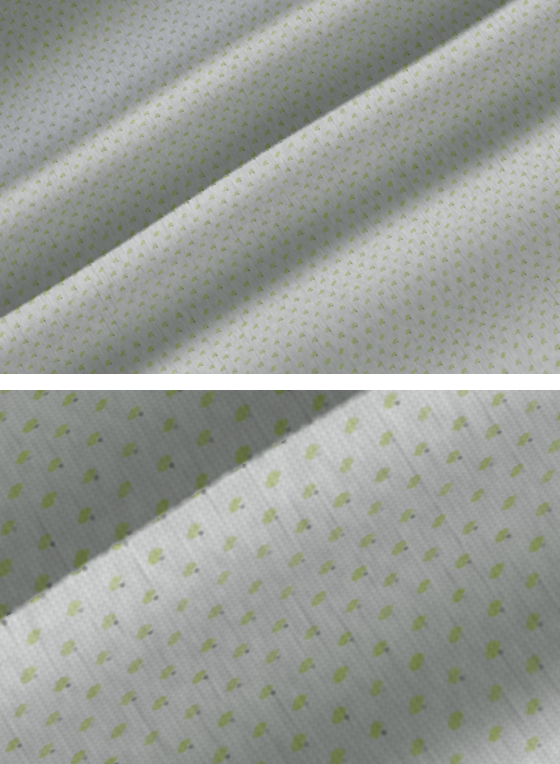
Top, the full canvas; bottom, a detail of the centre.
This texture is drawn by a WebGL 2 fragment shader. Its source:

```glsl
#version 300 es
precision highp float;

uniform vec2 u_resolution;
out vec4 outColor;

const float FOLD_SLOPE = 0.62;
const float GRAIN_SLOPE = 0.66;               // slope of the knitted rows
const float CREST = 0.15;                     // height of the overlapping fold edge
const vec2 DOT_PITCH = vec2(0.042, 0.0245);   // along and across the rows
const vec2 STITCH_PITCH = vec2(0.0060, 0.0050);
const vec3 DARK_TINT = vec3(0.985, 1.015, 0.985);
const vec3 LIGHT_TINT = vec3(0.99, 1.00, 1.00);
const vec3 COOL_TINT = vec3(0.98, 1.00, 1.02);
const vec3 DARK_DYE = vec3(0.89, 0.96, 0.58);
const vec3 LIGHT_DYE = vec3(0.88, 0.92, 0.68);
const vec3 FADED_DYE = vec3(0.86, 0.89, 0.78);

float hash(vec2 p) {
    return fract(sin(dot(p, vec2(127.1, 311.7))) * 43758.5453);
}

float noise(vec2 p) {
    vec2 cell = floor(p), f = fract(p);
    f = f * f * (3.0 - 2.0 * f);
    float low = mix(hash(cell), hash(cell + vec2(1.0, 0.0)), f.x);
    float high = mix(hash(cell + vec2(0.0, 1.0)), hash(cell + 1.0), f.x);
    return mix(low, high, f.y);
}

float blend(float tone, float next, float start, float end, float t) {
    return mix(tone, next, smoothstep(start, end, t));
}

// Brightness across the folds, from the lower right to the upper left
float foldTone(float t, float edge) {
    float tone = 0.72;
    tone = blend(tone, 0.59, -0.85, -0.58, t);
    tone = blend(tone, 0.76, -0.54, -0.31, t);
    tone = blend(tone, 0.48, -0.29, -0.18, t);
    tone = blend(tone, 0.61, -0.16, -0.02, t);
    tone = blend(tone, 0.78, 0.01, 0.125, t);
    tone = blend(tone, 0.44, CREST - edge, CREST + edge, t);
    tone = blend(tone, 0.57, 0.18, 0.34, t);
    tone = blend(tone, 0.77, 0.33, 0.45, t);
    tone = blend(tone, 0.58, 0.455, 0.51, t);
    tone = blend(tone, 0.67, 0.51, 0.60, t);
    return blend(tone, 0.47, 0.62, 0.90, t);
}

float ellipse(vec2 p, vec2 radius, float soft) {
    float d = (length(p / radius) - 1.0) * min(radius.x, radius.y);
    return 1.0 - smoothstep(-soft, soft, d);
}

// Staggered knitted dots: x is the dyed stitch, y the pinhole beside it
vec2 knitDots(vec2 cloth, float soft) {
    vec2 grid = cloth / DOT_PITCH;
    grid.x += 0.5 * mod(floor(grid.y), 2.0);
    vec2 cell = floor(grid);
    vec2 p = (fract(grid) - 0.5) * DOT_PITCH;
    p += 0.002 * (vec2(hash(cell), hash(cell + 17.3)) - 0.5);
    float size = mix(0.88, 1.12, hash(cell + 5.7));
    float upper = ellipse(p - vec2(0.0020, 0.0014), size * vec2(0.0062, 0.0034), soft);
    float lower = ellipse(p + vec2(0.0020, 0.0016), size * vec2(0.0056, 0.0034), soft);
    float dye = max(upper, lower) * mix(0.75, 1.0, hash(cell + 9.1));
    float hole = ellipse(p - vec2(0.0050, -0.0046), vec2(0.0022, 0.0018), soft);
    return vec2(dye, hole * hash(cell + 3.9));
}

// Interlocked loops overlaid with yarn streaks running across the folds
float stitches(vec2 cloth, float pixel) {
    vec2 s = cloth / STITCH_PITCH;
    s.y += abs(fract(s.x) - 0.5);
    float loops = cos(6.28318 * s.x) * 0.5 + cos(6.28318 * s.y) * 0.5;
    float resolved = 1.0 - smoothstep(0.2, 0.7, pixel / STITCH_PITCH.y);
    float streaks = noise(cloth / vec2(0.0048, 0.0130)) - 0.5;
    return loops * resolved + 2.0 * streaks + 0.9 * (noise(s * 1.1) - 0.5);
}

// Short broken grooves between the columns of dots
float ribs(vec2 cloth) {
    float bend = 0.12 * (noise(cloth * 45.0) - 0.5);
    float groove = abs(fract(cloth.x / (0.5 * DOT_PITCH.x) + 0.25 + bend) - 0.5);
    float broken = noise(vec2(cloth.x * 80.0, cloth.y * 36.0));
    return (1.0 - smoothstep(0.02, 0.16, groove)) * smoothstep(0.4, 0.85, broken);
}

void main() {
    vec2 p = gl_FragCoord.xy / u_resolution.y;
    float pixel = 1.0 / u_resolution.y;

    // Fold height with a gentle bend
    float t = p.y - FOLD_SLOPE * p.x + 0.006 * sin(5.0 * p.x + 2.0 * p.y);
    float fuzz = 0.003 * (noise(p * 160.0) - 0.5);
    float edge = 0.004 + pixel + 0.010 * smoothstep(0.7, 1.4, p.x);

    // Cloth coordinates, receding upward, foreshortened and hidden behind the crest
    vec2 along = normalize(vec2(1.0, GRAIN_SLOPE));
    vec2 view = (p - vec2(0.75, 0.5)) * (1.0 + 0.12 * (p.y - 0.5));
    vec2 cloth = vec2(dot(view, along), dot(view, vec2(-along.y, along.x)));
    cloth.y += 0.010 * sin(19.0 * t) + 0.03 * smoothstep(0.42, 0.56, t);
    cloth.x += 0.005 * sin(8.0 * t + 3.0 * p.x);
    cloth += vec2(0.013, 0.021) * step(CREST, t + fuzz);

    float tone = foldTone(t + fuzz, edge) + 0.03 * (noise(p * 4.0) - 0.5);
    float weave = 0.033 * stitches(cloth, pixel) - 0.05 * ribs(cloth);
    vec2 dots = knitDots(cloth, 0.0011 + 0.4 * pixel);

    // Dots lose colour in the cool hollow at the upper left
    float hollow = smoothstep(0.48, 0.57, t) * (1.0 - smoothstep(0.62, 0.78, t));
    float lit = smoothstep(0.48, 0.72, tone);
    vec3 tint = mix(mix(DARK_TINT, LIGHT_TINT, lit), COOL_TINT, hollow);
    vec3 dye = mix(mix(DARK_DYE, LIGHT_DYE, lit), FADED_DYE, 0.65 * hollow);

    vec3 color = tone * (1.0 + weave) * tint;
    color *= mix(vec3(1.0), dye, dots.x);
    color *= 1.0 - 0.3 * dots.y;
    outColor = vec4(color, 1.0);
}
```
